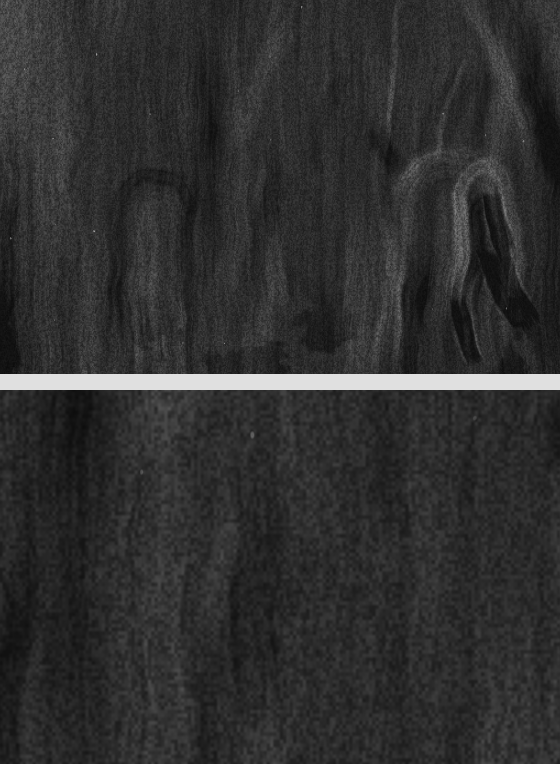
Top: the whole. Bottom: its middle third, enlarged.
This texture is drawn by a Shadertoy shader. Its source:

```glsl
const float BASE_TONE = 0.180;
const float STREAK_GAIN = 0.045;
const float THREAD_GAIN = 0.045;
const float CLOUD_GAIN = 0.080;
const float SMUDGE_GAIN = 0.060;
const float GRAIN_GAIN = 0.55;
const float WIPE_GAIN = 0.085;
const int WIPE_COUNT = 46;
const int STROKE_COUNT = 12;
const int ARCH_COUNT = 6;

// Stroke ends: start.xy, end.xy in canvas heights
const vec4 STROKE_ENDS[STROKE_COUNT] = vec4[](
    vec4(0.77, 0.91, 0.63, 0.61), vec4(1.065, 1.02, 1.03, 0.64),
    vec4(1.235, 0.84, 1.18, 0.58), vec4(1.24, 1.02, 1.43, 0.52),
    vec4(1.34, 1.05, 1.52, 0.50), vec4(1.49, 0.0, 1.47, 0.65),
    vec4(1.31, 0.33, 1.42, 0.13), vec4(1.325, 0.48, 1.345, 0.34),
    vec4(1.235, 0.20, 1.26, 0.03), vec4(0.98, 0.40, 0.94, -0.05),
    vec4(0.75, 0.52, 0.64, 0.10), vec4(1.0, 0.65, 1.07, 0.55));
// Stroke look: half width, bend, gain, edge softness
const vec4 STROKE_LOOK[STROKE_COUNT] = vec4[](
    vec4(0.04, 0.015, 0.055, 0.8), vec4(0.012, 0.004, 0.10, 0.9),
    vec4(0.012, 0.006, 0.09, 0.9), vec4(0.035, -0.02, 0.06, 0.8),
    vec4(0.08, 0.02, -0.08, 0.8), vec4(0.11, 0.0, -0.08, 0.9),
    vec4(0.045, 0.01, -0.10, 0.2), vec4(0.03, 0.004, -0.10, 0.25),
    vec4(0.025, 0.003, -0.09, 0.25), vec4(0.08, 0.01, 0.06, 0.9),
    vec4(0.05, 0.01, -0.045, 0.6), vec4(0.04, 0.01, -0.07, 0.8));
// Arches: centre.xy, radius, half width; then gain, leg length
const vec4 ARCH_SHAPE[ARCH_COUNT] = vec4[](
    vec4(0.41, 0.42, 0.095, 0.025), vec4(0.42, 0.40, 0.03, 0.06),
    vec4(1.21, 0.41, 0.14, 0.045), vec4(1.21, 0.44, 0.08, 0.05),
    vec4(1.30, 0.47, 0.07, 0.026), vec4(1.30, 0.42, 0.03, 0.03));
const vec2 ARCH_LOOK[ARCH_COUNT] = vec2[](
    vec2(-0.07, 0.36), vec2(0.065, 0.45), vec2(0.08, 0.42),
    vec2(-0.05, 0.33), vec2(0.16, 0.29), vec2(-0.06, 0.20));

float hash(vec2 p) {
    vec3 q = fract(p.xyx * vec3(0.1031, 0.1030, 0.0973));
    q += dot(q, q.yzx + 33.33);
    return fract((q.x + q.y) * q.z);
}

float noise(vec2 p) {
    vec2 i = floor(p), f = fract(p);
    f = f * f * (3.0 - 2.0 * f);
    return mix(mix(hash(i), hash(i + vec2(1, 0)), f.x),
               mix(hash(i + vec2(0, 1)), hash(i + vec2(1, 1)), f.x), f.y);
}

float fbm(vec2 p) {
    return 0.55 * noise(p) + 0.28 * noise(p * 2.1 + 7.3) + 0.17 * noise(p * 4.3 + 19.1);
}

// Bristle marks run along a stroke and vary across it
float bristles(float across, float along) {
    return 0.15 + 0.8 * noise(vec2(across * 95.0 + 50.0, along * 4.0 + 20.0))
                + 0.9 * noise(vec2(across * 230.0 + 90.0, along * 8.0 + 40.0));
}

float stroke(vec2 p, vec4 ends, vec4 look) {
    vec2 axis = ends.zw - ends.xy, rel = p - ends.xy;
    float len = length(axis);
    float t = dot(rel, axis) / (len * len);
    float tc = clamp(t, 0.0, 1.0);
    float side = (axis.x * rel.y - axis.y * rel.x) / len + look.y * 4.0 * tc * (1.0 - tc);
    float marks = bristles(side, t * len);
    float feather = 0.03 + 0.22 * look.w;
    t += (marks - 1.0) * 0.12;
    float caps = smoothstep(-feather, feather, t) * smoothstep(1.0 + feather, 1.0 - feather, t);
    float body = smoothstep(look.x, look.x * (1.0 - look.w), abs(side)) * caps;
    // Wet smears push chalk into a thin, broken ridge
    float ridge = exp(-pow((abs(side) - look.x) / 0.004, 2.0)) * caps * step(look.w, 0.3);
    float depth = look.z > 0.0 ? marks : mix(1.0, marks, 0.45);
    return body * look.z * depth + ridge * 0.12 * noise(p * 22.0);
}

float arch(vec2 p, vec4 shape, vec2 look) {
    vec2 q = p - shape.xy;
    q.x *= 1.0 + 0.5 * min(q.y, 0.0);
    float d = length(vec2(q.x, max(q.y, 0.0) * 0.85));
    float along = q.y > 0.0 ? atan(q.y, abs(q.x)) * shape.z : q.y;
    float across = d - shape.z;
    float marks = bristles(across, along + step(0.0, q.x) * 0.02);
    float band = smoothstep(shape.w, shape.w * 0.4, abs(across));
    float legs = smoothstep(-look.y, -look.y * 0.6, q.y + (marks - 1.0) * 0.06);
    float pressure = mix(1.0, 0.4, smoothstep(-shape.z, shape.z, q.x));
    pressure *= 0.5 + noise(p * 9.0 + 5.0);
    return band * legs * pressure * look.x * marks;
}

// Sparse flecks of chalk dust
float flecks(vec2 p) {
    vec2 cell = floor(p * 9.0), f = fract(p * 9.0);
    vec2 centre = 0.2 + 0.6 * vec2(hash(cell + 3.1), hash(cell + 8.7));
    float size = 0.015 + 0.02 * hash(cell + 5.3);
    float dotMask = smoothstep(size, size * 0.3, length((f - centre) * vec2(1.0, 0.7)));
    return dotMask * step(0.85, hash(cell + 1.9)) * (0.1 + 0.35 * hash(cell + 6.1));
}

void mainImage(out vec4 fragColor, in vec2 fragCoord) {
    vec2 p = fragCoord / iResolution.y;
    vec2 w = p + 0.045 * (vec2(fbm(p * 6.0), fbm(p * 6.0 + 31.0)) - 0.5);

    // Board tone, vertical wiping and fine threads
    float tone = BASE_TONE + CLOUD_GAIN * (fbm(w * vec2(5.0, 2.5) + 4.0) - 0.5);
    float streak = noise(vec2(w.x * 45.0, w.y * 2.0)) + noise(vec2(w.x * 120.0, w.y * 4.0)) - 1.0;
    float thread = noise(vec2(w.x * 260.0, p.y * 14.0)) - 0.5;
    tone += (STREAK_GAIN * streak + THREAD_GAIN * thread) * (0.3 + 1.2 * noise(p * 4.0 + 12.0));
    vec2 glare = (p - vec2(0.03, 0.86)) * vec2(7.0, 3.5);
    tone += 0.10 * exp(-dot(glare, glare));
    tone -= 0.07 * smoothstep(0.08, 0.0, p.x) * smoothstep(0.75, 0.5, p.y);

    // Ragged wet smudges near the bottom
    float smudge = fbm(w * vec2(8.0, 6.0) + 17.0) + 0.12 * (noise(p * 60.0) - 0.5);
    tone -= SMUDGE_GAIN * smoothstep(0.56, 0.64, smudge) * smoothstep(0.3, 0.1, p.y);

    for (int i = 0; i < WIPE_COUNT; i++) {
        vec2 id = vec2(float(i) + 0.5, 3.7);
        vec2 top = vec2(hash(id) * 1.5, 0.2 + hash(id + 11.0));
        vec2 fall = vec2((hash(id + 23.0) - 0.6) * 0.18, -0.25 - 0.4 * hash(id + 37.0));
        float width = 0.01 + 0.05 * hash(id + 41.0);
        float gain = WIPE_GAIN * (hash(id + 53.0) - 0.5);
        float softness = 0.4 + 0.5 * hash(id + 67.0);
        tone += stroke(w, vec4(top, top + fall), vec4(width, 0.02, gain, softness));
    }
    for (int i = 0; i < ARCH_COUNT; i++) tone += arch(w, ARCH_SHAPE[i], ARCH_LOOK[i]);
    for (int i = 0; i < STROKE_COUNT; i++) tone += stroke(w, STROKE_ENDS[i], STROKE_LOOK[i]);

    // Fine board grain, rougher toward the upper left
    float grain = noise(p * vec2(340.0, 300.0)) + 0.35 * noise(p * vec2(210.0, 120.0) + 60.0) - 0.675;
    float rough = noise(p * vec2(120.0, 75.0)) - noise((p + vec2(0.004, -0.004)) * vec2(120.0, 75.0));
    tone = max(tone, 0.07);
    tone *= 1.0 + GRAIN_GAIN * grain + 0.25 * rough * smoothstep(0.6, 0.0, p.x);
    tone += flecks(w);
    fragColor = vec4(vec3(clamp(tone, 0.0, 1.0)), 1.0);
}
```
